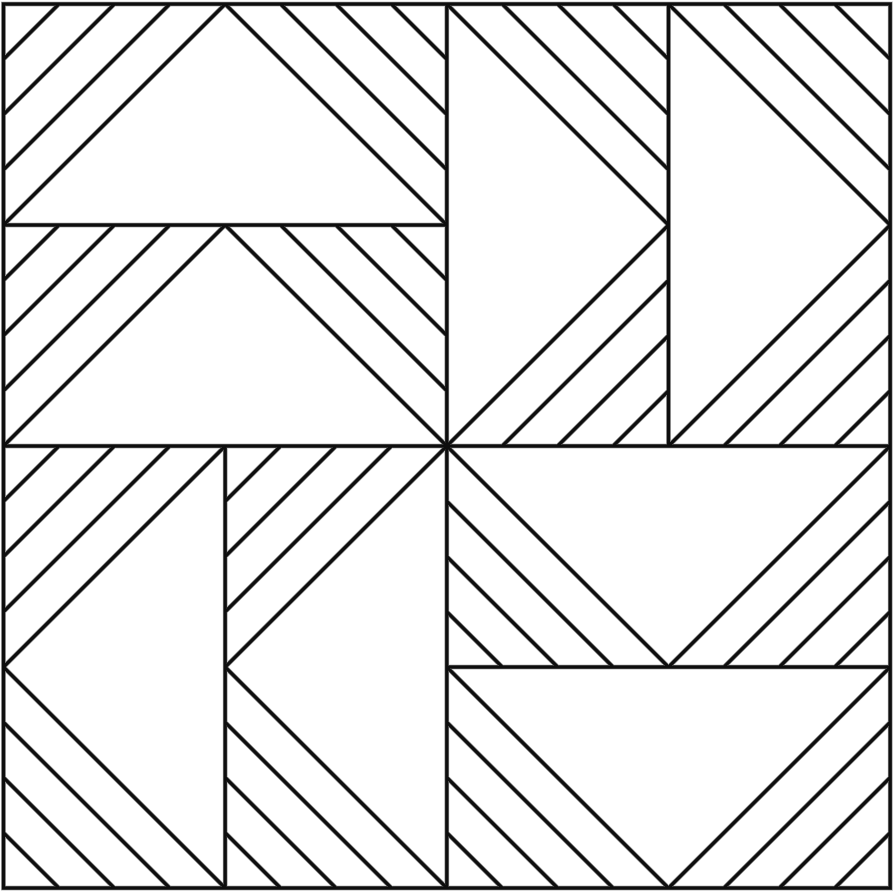
A three.js fragment shader for this pattern:

```glsl
// Line-art quilt block: flying-geese triangles with striped corners, turned around the centre.
varying vec2 vUv;

const vec3 PAPER = vec3(1.0);
const vec3 INK = vec3(0.055);
const vec2 BLOCK_CENTER = vec2(0.4987, 0.5022);
const vec2 BLOCK_HALF = vec2(0.4948, 0.4933);
const float PATCH_SIZE = 0.247;      // height of one goose on the canvas
const float STRIPES = 4.0;           // stripe intervals per corner
const float LINE_HALF = 0.0022;
const float SOFTNESS = 0.0011;

// Quarter-turns every quadrant onto the upper left one
vec2 foldPinwheel(vec2 p) {
  if (p.x > 0.0) return p.y > 0.0 ? vec2(-p.y, p.x) : -p;
  return p.y > 0.0 ? p : vec2(p.y, -p.x);
}

// Distance to the goose's slanted sides and the parallel stripes above them
float stripeDistance(vec2 patchPos, float count) {
  float slant = patchPos.x + patchPos.y;
  float nearest = max(1.0, floor(slant * count + 0.5) / count);
  return abs(slant - nearest) * 0.7071;
}

// Distance to the straight borders of a mirrored patch
float borderDistance(vec2 patchPos) {
  return min(1.0 - patchPos.x, min(patchPos.y, 1.0 - patchPos.y));
}

// Two upward geese stacked in the upper left quadrant
float geeseDistance(vec2 q) {
  vec2 patchPos = vec2(abs(q.x + 0.5) * 2.0, fract(q.y * 2.0));
  return min(borderDistance(patchPos), stripeDistance(patchPos, STRIPES));
}

float inkCoverage(float dist, float halfWidth, float softness) {
  return 1.0 - smoothstep(halfWidth - softness, halfWidth + softness, dist);
}

void main() {
  vec2 p = (vUv - BLOCK_CENTER) / BLOCK_HALF;

  // Outside the block only the outer half of the frame line remains
  float outside = max(abs(p.x), abs(p.y)) - 1.0;
  float dist = outside > 0.0 ? outside * 2.0 : geeseDistance(foldPinwheel(p));

  float ink = inkCoverage(dist * PATCH_SIZE, LINE_HALF, SOFTNESS);
  gl_FragColor = vec4(mix(PAPER, INK, ink), 1.0);
}
```
